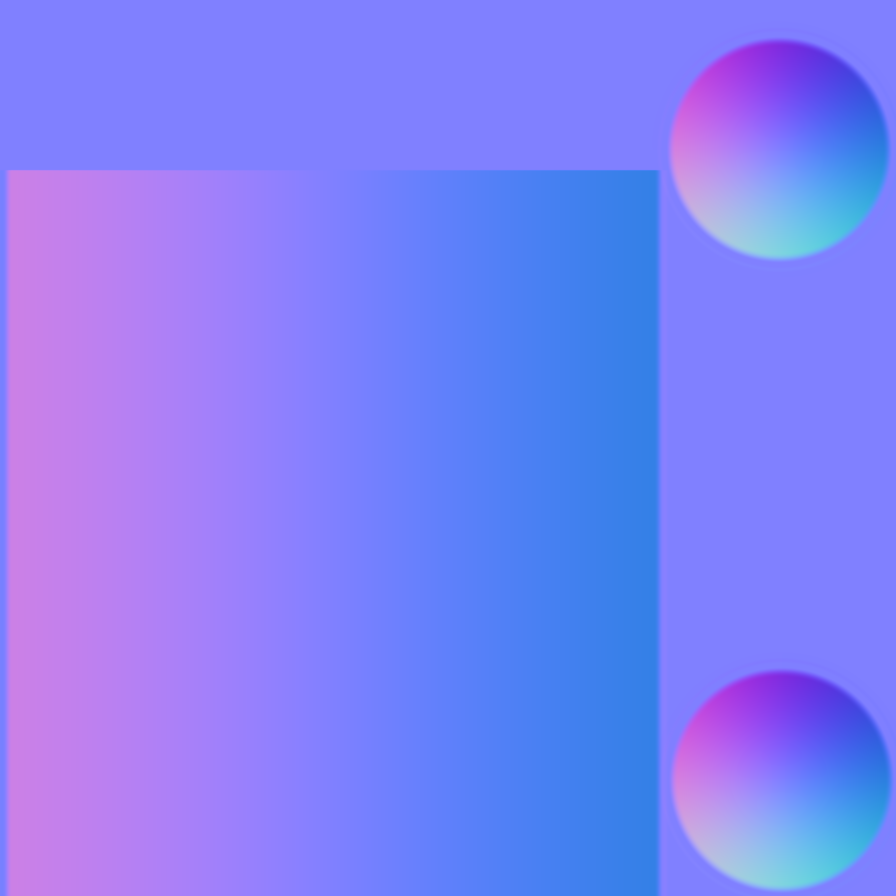
This texture map is drawn by a WebGL 1 fragment shader. Its source:

```glsl
precision highp float;

uniform vec2 u_resolution;

#define PANEL_LEFT 0.009
#define PANEL_RIGHT 0.735
#define PANEL_TOP 0.810
#define PANEL_SLOPE 0.75
#define SIDE_SOFTNESS 0.005
#define DENT_UPPER vec2(0.870, 0.833)
#define DENT_LOWER vec2(0.8725, 0.129)
#define DENT_RADIUS 0.121
#define DENT_SLOPE 0.92
#define DENT_SOFTNESS 0.006
#define RING_RADIUS 0.134
#define RING_SLOPE 0.035

// Horizontal tilt of a shallow trough with soft sides and a crisp top
vec2 panelSlope(vec2 p, float pixel) {
    float middle = 0.5 * (PANEL_LEFT + PANEL_RIGHT);
    float halfWidth = 0.5 * (PANEL_RIGHT - PANEL_LEFT);
    float across = (p.x - middle) / halfWidth;
    float side = abs(p.x - middle) - halfWidth;
    float sides = 1.0 - smoothstep(-SIDE_SOFTNESS, SIDE_SOFTNESS, side);
    float top = 1.0 - smoothstep(-pixel, pixel, p.y - PANEL_TOP);
    float tilt = -PANEL_SLOPE * clamp(across, -1.0, 1.0) * sides;

    // Slight reverse tilt just beyond each side
    float lip = exp(-pow((side - 0.007) / 0.003, 2.0));
    tilt += 0.07 * sign(across) * lip;
    return vec2(tilt * top, 0.0);
}

// Round dent with a faint outer ring
vec2 dentSlope(vec2 p, vec2 center) {
    vec2 offset = p - center;
    float dist = length(offset);
    float inside = 1.0 - smoothstep(-DENT_SOFTNESS, DENT_SOFTNESS, dist - DENT_RADIUS);
    float ring = exp(-pow((dist - RING_RADIUS) / 0.0025, 2.0));
    vec2 bowl = -DENT_SLOPE * offset / DENT_RADIUS * inside;
    vec2 rim = -RING_SLOPE * offset / max(dist, 0.001) * ring;
    return bowl + rim;
}

void main() {
    vec2 p = gl_FragCoord.xy / u_resolution;
    float pixel = 1.0 / u_resolution.y;

    vec2 slope = panelSlope(p, pixel);
    slope += dentSlope(p, DENT_UPPER);
    slope += dentSlope(p, DENT_LOWER);

    // Encode the surface normal as colour
    vec3 normal = normalize(vec3(slope, 1.0));
    gl_FragColor = vec4(0.5 + 0.5 * normal, 1.0);
}
```
